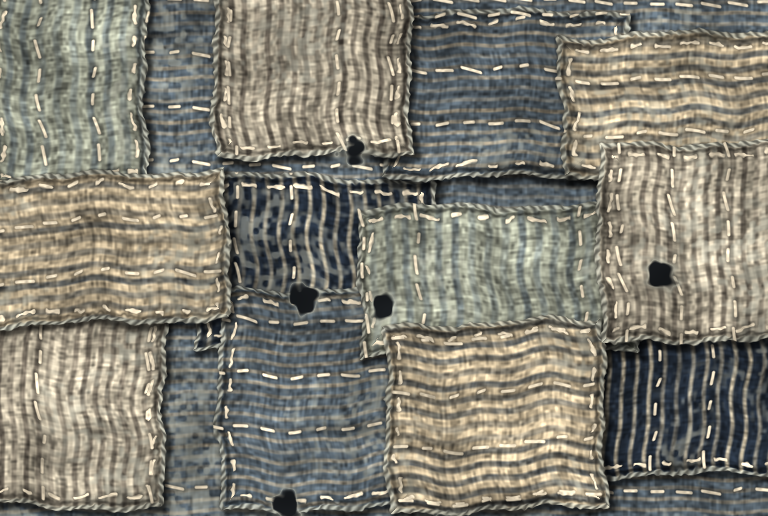
Write a WebGL 2 fragment shader that draws this texture.

```glsl
#version 300 es
precision highp float;
// Worn patchwork cloth: striped, hand-woven pieces overlap on a jittered grid.
// Each has a frayed hem, a shadow and rows of pale running stitches; layered
// sines make the folds and cellular noise the torn holes.
uniform vec2 u_resolution;
out vec4 fragColor;

// Lengths are fractions of the canvas height.
const int COLUMNS = 4, ROWS = 3;
const float PITCH = 0.052;      // stitch spacing along a row
const float ROW_GAP = 0.105;    // distance between stitch rows
const float THREAD = 0.0031;    // stitch half thickness
const float HEM = 0.011;        // rolled hem width
const float FRAY = 0.010;       // raggedness of the hem
const float FOLD_DEPTH = 0.15;
const float GRAIN = 1.15;       // weave contrast
const vec3 STITCH = vec3(0.90, 0.84, 0.73);
const vec3 LINT = vec3(0.69, 0.69, 0.63);
const vec3 HOLE = vec3(0.09, 0.10, 0.11);
// Cloth kinds: beige, indigo, slate, sage, tan.
const vec3 GROUND[5] = vec3[5](vec3(0.69, 0.65, 0.57), vec3(0.13, 0.16, 0.20),
    vec3(0.30, 0.34, 0.37), vec3(0.60, 0.61, 0.54), vec3(0.74, 0.67, 0.55));
const vec3 STRIPE[5] = vec3[5](vec3(0.37, 0.34, 0.30), vec3(0.70, 0.65, 0.55),
    vec3(0.55, 0.51, 0.44), vec3(0.37, 0.40, 0.40), vec3(0.29, 0.30, 0.30));
const float PERIOD[5] = float[5](0.024, 0.027, 0.021, 0.032, 0.026);
const float WIDTH[5] = float[5](0.42, 0.30, 0.35, 0.42, 0.45);

float hash(vec2 p) {
    vec3 a = fract(p.xyx * 0.1031);
    a += dot(a, a.yzx + 33.33);
    return fract((a.x + a.y) * a.z);
}
float noise(vec2 p) {
    vec2 i = floor(p), f = fract(p);
    f = f * f * (3.0 - 2.0 * f);
    return mix(mix(hash(i), hash(i + vec2(1, 0)), f.x),
               mix(hash(i + vec2(0, 1)), hash(i + vec2(1, 1)), f.x), f.y);
}
// Nearest feature point: distance and a random id.
vec2 cellular(vec2 p) {
    vec2 best = vec2(9.0, 0.0);
    for (int k = 0; k < 9; k++) {
        vec2 c = floor(p) + vec2(k % 3 - 1, k / 3 - 1);
        float d = length(c + vec2(hash(c), hash(c + 71.0)) - p);
        if (d < best.x) best = vec2(d, hash(c + 37.0));
    }
    return best;
}
float folds(vec2 p) {
    float sum = 0.0, amp = 0.5;
    for (int i = 0; i < 4; i++) {
        p = mat2(0.8, 0.6, -0.6, 0.8) * p * 1.7 + 2.3;
        sum += amp * sin(p.y * 7.0 + 1.8 * sin(p.x * 4.0));
        amp *= 0.72;
    }
    return sum;
}
float box(vec2 q, vec2 extent) {
    vec2 a = abs(q) - extent;
    return length(max(a, 0.0)) + min(max(a.x, a.y), 0.0);
}
// Distance to a row of uneven dashes running along u.
float dashes(float u, float v, float seed) {
    float h = hash(vec2(floor(u / PITCH), seed));
    float along = (fract(u / PITCH) - 0.5) * PITCH;
    v += (h - 0.5) * (0.5 * along + 0.005);
    return length(vec2(max(abs(along) - PITCH * mix(0.10, 0.34, h), 0.0), v)) - THREAD;
}
// Striped plain weave; the stripes run along y.
vec3 weave(vec2 q, int kind, float seed) {
    float x = q.x + 0.003 * sin(q.y * 17.0 + seed) + 0.002 * sin(q.y * 41.0 + q.x * 9.0);
    float t = x / PERIOD[kind];
    float band = smoothstep(-0.25, 0.25, WIDTH[kind] - abs(fract(t) - 0.5) * 2.0);
    band *= 0.45 + 0.55 * hash(vec2(floor(t), seed));
    band *= 0.65 + 0.5 * noise(vec2(t * 3.0, q.y * 70.0));
    vec3 cloth = mix(GROUND[kind], STRIPE[kind], min(band, 1.0));
    float grain = 0.40 * noise(vec2(x * 170.0, q.y * 100.0) + seed)
                + 0.35 * noise(vec2(x * 65.0, q.y * 210.0) + seed)
                + 0.25 * noise(vec2(x * 130.0, q.y * 6.0) + seed);
    float wear = noise(q * vec2(9.0, 6.0) + seed) * noise(q * 90.0 + seed);
    return mix(cloth * (1.0 + GRAIN * (grain - 0.5)), LINT, 0.5 * smoothstep(0.25, 0.7, wear));
}
// One finished piece: cloth, hem and stitching.
vec3 piece(vec2 q, vec2 extent, float d, int kind, float seed, float px) {
    bool crosswise = kind == 4 || (kind == 2 && hash(vec2(seed, 5.0)) > 0.5);
    vec2 w = crosswise ? q.yx : q, a = abs(q) - extent;
    vec3 color = weave(w, kind, seed);
    float along = a.x > a.y ? q.y : q.x;
    float twist = 0.75 + 0.25 * sin(along * 330.0 + d * 400.0 + 4.0 * noise(q * 30.0));
    float groove = (d + HEM * 1.25) / (HEM * 0.4);
    color *= 1.0 - 0.45 * exp(-groove * groove);
    color = mix(color, mix(color, LINT * 1.15, 0.75) * twist, smoothstep(-HEM, -HEM * 0.5, d));
    float v = w.x + 0.006 * sin(w.y * 9.0 + seed), row = floor(v / ROW_GAP);
    float sewn = dashes(along, d + HEM * 2.2, seed);
    if (hash(vec2(row, seed + 3.0)) > 0.25)
        sewn = min(sewn, dashes(w.y, v - (row + 0.5) * ROW_GAP, seed + row));
    color *= 1.0 - 0.35 * exp(-max(sewn, 0.0) / 0.004);
    return mix(color, STITCH * (0.85 + 0.3 * noise(q * 150.0)), 1.0 - smoothstep(-px, px, sewn));
}
void main() {
    float px = 1.0 / u_resolution.y;
    vec2 p = gl_FragCoord.xy * px, cell = vec2(u_resolution.x * px, 1.0) / vec2(COLUMNS, ROWS);
    vec3 color = piece(p, vec2(9.0), -9.0, 2, 40.0, px);
    // Overlapping pieces, laid down in shuffled order.
    for (int n = 0; n < COLUMNS * ROWS; n++) {
        int i = (n * 5) % (COLUMNS * ROWS);
        float id = float(i) + 1.0, stretch = mix(0.70, 1.45, hash(vec2(id, 3.0)));
        vec2 jitter = vec2(hash(vec2(id, 1.0)), hash(vec2(id, 2.0))) - 0.5;
        vec2 extent = cell * 0.56 * vec2(stretch, 1.0 / stretch);
        float turn = 0.10 * (hash(vec2(id, 4.0)) - 0.5);
        vec2 q = p - (vec2(i % COLUMNS, i / COLUMNS) + 0.5 + 0.4 * jitter) * cell;
        q = mat2(cos(turn), -sin(turn), sin(turn), cos(turn)) * q;
        q += 0.005 * sin(q.yx * 19.0 + id) + 0.003 * sin(q.yx * 47.0 + id * 2.0);
        float ragged = FRAY * (noise(q * 45.0 + id) * 0.6 + noise(q * 130.0) * 0.5 - 0.5);
        float d = box(q, extent) + ragged;
        if (d > 0.04) continue;
        float shade = box(q - vec2(0.006, -0.008), extent) + ragged;
        color *= 1.0 - 0.65 * (1.0 - smoothstep(-0.004, 0.014, shade));
        vec3 cover = piece(q, extent, d, (i * 2 + i / COLUMNS) % 5, id * 7.0, px);
        color = mix(color, cover, 1.0 - smoothstep(-px, px, d));
    }
    // Few torn holes with a fringe of lint, then folds and puckers.
    vec2 spot = cellular(p * 5.0);
    float tear = spot.x - 0.13 + 0.12 * (noise(p * 60.0) - 0.5), torn = step(0.86, spot.y);
    color = mix(color, LINT, torn * 0.6 * exp(-abs(tear) / 0.03));
    color = mix(color, HOLE, torn * (1.0 - smoothstep(-0.04, 0.0, tear)));
    color *= 1.04 + FOLD_DEPTH * folds(p) + 0.28 * (noise(p * vec2(16.0, 30.0)) - 0.5);
    fragColor = vec4(clamp(color, 0.0, 1.0), 1.0);
}
```
